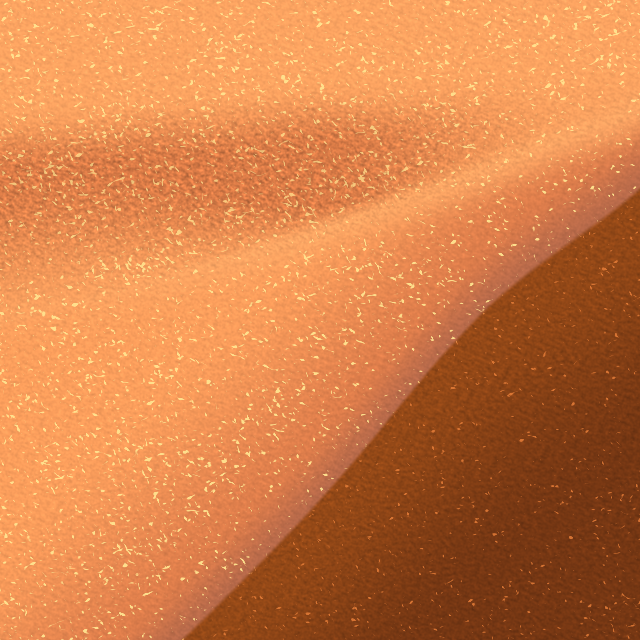
Write a three.js fragment shader that draws this texture.

```glsl
// Glittering sand dune: a lit far slope with a dim hollow, a bright crest,
// a near slope fading to mauve, and a deep brown shadow side. Curves split the
// regions; gradient noise gives the grain and, cut at its peaks, the glints.

varying vec2 vUv;

const vec3 SKYWARD = vec3(0.990, 0.642, 0.380);
const vec3 HOLLOW = vec3(0.850, 0.480, 0.275);
const vec3 CREST = vec3(0.990, 0.660, 0.400);
const vec3 SUNLIT = vec3(0.985, 0.620, 0.360);
const vec3 CLAY = vec3(0.865, 0.485, 0.290);
const vec3 MAUVE = vec3(0.710, 0.410, 0.290);
const vec3 SHADE_EDGE = vec3(0.580, 0.285, 0.090);
const vec3 SHADE_DEEP = vec3(0.460, 0.215, 0.075);
const vec3 GLINT_SUN = vec3(1.000, 0.890, 0.560);
const vec3 GLINT_SHADE = vec3(0.900, 0.490, 0.220);

const vec2 GLINT_SCALE = vec2(82.0, 150.0);  // along and across a glint
const float GLINT_CUT_SUN = 0.285;
const float GLINT_CUT_SHADE = 0.375;
const float GLINT_RAMP = 0.17;
const int GLINT_LAYERS = 3;
const float GRAIN_SCALE = 150.0;
const float EDGE_SOFT = 0.004;

vec2 hash2(vec2 p) {
  vec2 q = vec2(dot(p, vec2(127.1, 311.7)), dot(p, vec2(269.5, 183.3)));
  return fract(sin(q) * 43758.55);
}

mat2 rotation(float a) {
  float c = cos(a), s = sin(a);
  return mat2(c, s, -s, c);
}

// Gradient noise, roughly -0.7 to 0.7
float gradientNoise(vec2 p) {
  vec2 i = floor(p), f = fract(p);
  vec2 u = f * f * f * (f * (f * 6.0 - 15.0) + 10.0);
  float a = dot(hash2(i) * 2.0 - 1.0, f);
  float b = dot(hash2(i + vec2(1, 0)) * 2.0 - 1.0, f - vec2(1, 0));
  float c = dot(hash2(i + vec2(0, 1)) * 2.0 - 1.0, f - vec2(0, 1));
  float d = dot(hash2(i + vec2(1, 1)) * 2.0 - 1.0, f - vec2(1, 1));
  return mix(mix(a, b, u.x), mix(c, d, u.x), u.y);
}

float crestHeight(float x) {
  return 0.488 + 0.27 * x + 0.065 * x * x;
}

float shadowHeight(float x) {
  float bulge = (x - 0.75) / 0.19;
  return 0.972 * x - 0.277 + 0.055 * exp(-bulge * bulge);
}

// Irregular slivers: peaks of stretched noise, tilted differently per layer
float glints(vec2 p, float cut) {
  float light = 0.0;
  for (int i = 0; i < GLINT_LAYERS; i++) {
    float k = float(i);
    vec2 q = rotation(0.35 + 0.75 * (k - 1.0)) * p;
    float peak = gradientNoise(q * GLINT_SCALE * (1.0 + 0.15 * k) + 31.7 * k);
    light = max(light, smoothstep(cut, cut + GLINT_RAMP, peak));
  }
  return light;
}

void main() {
  vec2 p = vUv;
  float wobble = 0.004 * gradientNoise(p * 14.0);
  float aboveCrest = p.y - crestHeight(p.x) + wobble;
  float aboveShade = (p.y - shadowHeight(p.x)) * 0.72 + wobble * 0.4;

  // Far slope with its hollow, fading slowly down to the crest on the left
  float hollowTop = 0.780 + 0.075 * p.x + 0.02 * gradientNoise(p * 5.0);
  float hollow = 1.0 - smoothstep(hollowTop - 0.055, hollowTop + 0.055, p.y);
  float fade = mix(0.24, 0.035, smoothstep(0.0, 0.6, p.x));
  hollow *= smoothstep(-0.03, fade, aboveCrest);
  hollow *= 1.0 - 0.85 * smoothstep(0.5, 0.9, p.x);
  vec3 farSlope = mix(SKYWARD, HOLLOW, hollow);

  // Near slope, dimming towards the shadow edge
  vec3 nearSlope = mix(MAUVE, CLAY, smoothstep(-0.01, 0.08, aboveShade));
  nearSlope = mix(nearSlope, SUNLIT, smoothstep(0.03, 0.33, aboveShade));
  vec3 color = mix(nearSlope, farSlope, smoothstep(-0.008, 0.010, aboveCrest));

  // Crest glow, sharper on its upper side
  float spread = aboveCrest > 0.0 ? 0.010 + 0.025 * p.x * p.x : 0.035;
  float glow = exp(-pow(abs(aboveCrest) / spread, 2.0)) * smoothstep(-0.1, 0.5, p.x);
  color = mix(color, CREST, glow * 0.8);

  // Shadow side
  float lit = smoothstep(-EDGE_SOFT, EDGE_SOFT, aboveShade);
  vec3 shade = mix(SHADE_EDGE, SHADE_DEEP, smoothstep(0.0, 0.30, -aboveShade));
  color = mix(shade, color, lit);

  // Grain, stretched along the slope and strongest in the hollow
  vec2 grainUv = rotation(0.4) * p * GRAIN_SCALE;
  float grain = gradientNoise(grainUv * vec2(0.7, 1.2)) + 0.7 * gradientNoise(grainUv * 1.7);
  color *= 1.0 + grain * mix(0.20, 0.11 + 0.19 * hollow, lit);

  // Glints, clustered, sparse near the shadow edge and along the crest
  float cluster = gradientNoise(p * 13.0) + 1.2 * gradientNoise(p * 38.0 + 7.3);
  float sunCut = GLINT_CUT_SUN + 0.06 * (1.0 - smoothstep(0.0, 0.16, aboveShade));
  sunCut += 0.07 * glow - 0.02 * hollow;
  float cut = mix(GLINT_CUT_SHADE, sunCut, lit) - 0.11 * cluster;
  vec3 glintColor = mix(GLINT_SHADE, GLINT_SUN, lit);
  float strength = mix(0.85, 0.95 - 0.25 * hollow, lit);
  color = mix(color, glintColor, glints(p, cut) * strength);

  gl_FragColor = vec4(clamp(color, 0.0, 1.0), 1.0);
}
```
